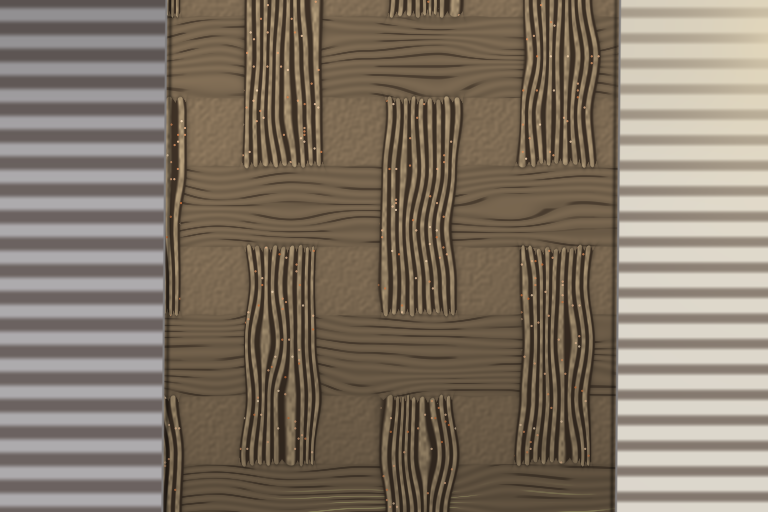
Write a Shadertoy shader that draws this pattern.

```glsl
// Bronze embossed glass with a basket weave, before blurred horizontal slats.
// Ribbed columns and creased bands alternate by cell parity; warped phases
// make the ribs and creases wander, and hashed cells add grain and glints.
#define PITCH vec2(0.268, 0.2915)   // spacing of columns and bands
#define ORIGIN vec2(0.555, 0.014)   // centre of one column and one band
#define HALF_SIZE vec2(0.0715, 0.079) // half widths of column and band
#define PANE vec2(0.323, 1.213)     // left and right pane edges
#define RIBS 9.0
#define CREASES 9.0
#define SLATS vec2(19.0, 20.1)      // slat count on the left and right
#define GLINT_AMOUNT 0.045
#define BRONZE vec3(0.465, 0.395, 0.308)
#define RIB_LIGHT vec3(0.63, 0.55, 0.43)
#define GROOVE vec3(0.22, 0.175, 0.135)
#define TAU 6.2831853

float hash(vec2 p) {
    return fract(sin(dot(p, vec2(127.1, 311.7))) * 43758.5453);
}

float noise(vec2 p) {
    vec2 i = floor(p), f = fract(p);
    f = f * f * (3.0 - 2.0 * f);
    return mix(mix(hash(i), hash(i + vec2(1, 0)), f.x),
               mix(hash(i + vec2(0, 1)), hash(i + vec2(1, 1)), f.x), f.y);
}

// Out of focus slats, cool on the left and warmly lit on the right
vec3 slats(vec2 p, float aspect) {
    float down = 1.0 - p.y;
    float leftWave = 0.5 + 0.5 * cos(TAU * (down * SLATS.x - 0.55));
    float rightWave = 0.5 + 0.5 * cos(TAU * down * SLATS.y);
    vec3 left = mix(vec3(0.42, 0.385, 0.375), vec3(0.68, 0.67, 0.68),
                    smoothstep(0.1, 0.9, leftWave));
    left *= mix(1.0, 0.84, smoothstep(0.6, 1.0, p.y));
    vec3 right = mix(vec3(0.50, 0.455, 0.42), vec3(0.86, 0.84, 0.80),
                     smoothstep(0.0, 0.65, rightWave));
    float glow = exp(-5.0 * length((p - vec2(aspect, 0.92)) * vec2(1.3, 0.8)));
    right = mix(right, vec3(0.97, 0.91, 0.76), 0.75 * glow);
    right = mix(right, vec3(0.80, 0.76, 0.67), 0.4 * smoothstep(0.55, 0.9, p.y));
    return p.x < 0.5 * aspect ? left : right;
}

// Fine stipple lit from the upper left
vec3 stipple(vec2 p) {
    float relief = noise(p * 130.0) - noise(p * 130.0 + vec2(0.5, -0.5));
    return BRONZE * (1.04 + 0.13 * relief);
}

// Band with soft horizontal ridges and broken dark creases
vec3 creasedBand(vec2 p, float bandY, float columnGap) {
    float warp = 2.4 * noise(vec2(p.x * 7.0, p.y * 21.0));
    float phase = bandY / (2.0 * HALF_SIZE.y) * CREASES + warp;
    float wave = sin(TAU * phase);
    vec3 col = BRONZE * (0.95 + 0.065 * wave);
    float patches = noise(vec2(p.x * 13.0, p.y * 70.0) + 31.0);
    patches += 0.22 * exp(-columnGap * 45.0);
    float crease = smoothstep(0.55, 1.0, -wave) * smoothstep(0.52, 0.85, patches);
    col = mix(col, GROOVE, 0.65 * crease);
    // Pale reflections along the lowest ridges
    float streak = smoothstep(0.75, 1.0, wave) * smoothstep(0.35, 0.7, patches);
    streak *= smoothstep(0.065, 0.02, p.y) * smoothstep(0.52, 0.62, p.x);
    return mix(col, vec3(0.65, 0.62, 0.43), 0.8 * streak);
}

// Rounded rib with pitted crest and scattered copper glints
vec3 ribbedColumn(vec2 p, float phase) {
    float across = fract(phase) - 0.5;
    float crest = 0.5 + 0.5 * cos(TAU * (across + 0.04));
    float pits = noise(p * vec2(190.0, 105.0));
    float lit = smoothstep(0.12, 0.85, crest) * (0.68 + 0.42 * pits);
    lit *= 1.0 - 0.35 * across;
    vec3 col = mix(GROOVE, RIB_LIGHT, lit);
    vec2 cell = floor(p * 150.0);
    vec2 spot = fract(p * 150.0) - 0.5;
    float glint = step(1.0 - GLINT_AMOUNT, hash(cell + 7.0));
    glint *= smoothstep(0.5, 0.15, length(spot));
    vec3 glintColor = mix(vec3(0.78, 0.43, 0.22), vec3(0.95, 0.85, 0.72), hash(cell + 19.0));
    return mix(col, glintColor, 0.8 * glint);
}

vec3 weave(vec2 p, float px) {
    vec2 id = round((p - ORIGIN) / PITCH);
    vec2 local = p - ORIGIN - id * PITCH;

    float bandEdge = HALF_SIZE.y - abs(local.y) + 0.004 * (noise(p * 28.0) - 0.5);
    float band = smoothstep(-px, px, bandEdge);
    float columnGap = max(abs(local.x) - HALF_SIZE.x, 0.0);
    vec3 col = mix(stipple(p), creasedBand(p, local.y, columnGap), band);
    col *= 1.0 - 0.07 * exp(-abs(bandEdge) * 220.0);

    // Rib coordinates; each column passes under every second band
    float warp = 1.5 * (noise(p * vec2(22.0, 9.0) + id.x * 17.0) - 0.5);
    float phase = (local.x / HALF_SIZE.x * 0.5 + 0.5) * RIBS + warp;
    float span = 2.0 * PITCH.y;
    float turn = (p.y - ORIGIN.y - id.x * PITCH.y) / span;
    float end = abs(turn - round(turn)) * span - HALF_SIZE.y;
    end -= 0.009 * (hash(vec2(floor(phase), id.x)) - 0.5);
    end -= 0.012 * pow(abs(fract(phase) - 0.5) * 2.0, 2.0);
    float side = min(phase, RIBS - phase) * 2.0 * HALF_SIZE.x / RIBS;
    float edge = min(end, side);
    col *= 1.0 - 0.25 * exp(-max(-edge, 0.0) * 260.0);
    return mix(col, ribbedColumn(p, phase), smoothstep(-px, px, edge));
}

void mainImage(out vec4 fragColor, in vec2 fragCoord) {
    float px = 1.0 / iResolution.y;
    vec2 uv = fragCoord * px;
    vec2 p = uv + vec2(0.008 * (1.0 - uv.y), 0.0); // slight lean

    // Bronze darkens towards the bottom and the lower right
    vec3 glass = weave(p, px);
    glass *= mix(0.83, 1.05, smoothstep(0.0, 0.75, p.y)) - 0.05 * (p.x - 0.75);
    glass *= 0.97 + 0.06 * noise(p * 5.0);

    // Dark inner rim and a pale cut edge
    float inside = min(p.x - PANE.x, PANE.y - p.x);
    glass *= 1.0 - 0.4 * exp(-pow((inside - 0.010) / 0.004, 2.0));
    glass = mix(glass, vec3(0.50, 0.49, 0.49), smoothstep(0.006, 0.002, inside));

    vec3 col = mix(slats(uv, iResolution.x * px), glass, smoothstep(-px, px, inside));
    fragColor = vec4(col, 1.0);
}
```
